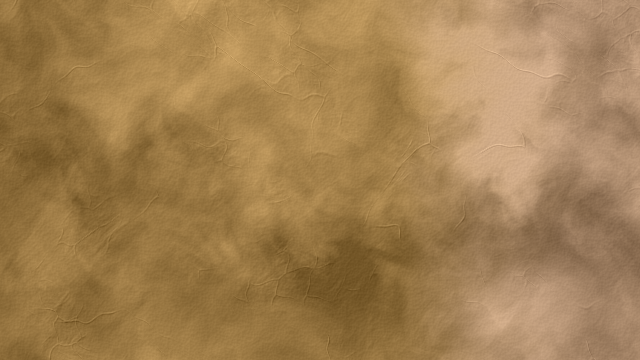
Reproduce this texture procedurally as a Shadertoy shader.

```glsl
// Trowelled ochre plaster wall, turning rosy towards the right side.
// Layered noise makes the cloudy stains; cellular noise makes the trowel
// patches, the broken ridges and the fine grain, lit as a relief.

const vec3 OCHRE_DARK  = vec3(0.510, 0.388, 0.195);
const vec3 OCHRE_LIGHT = vec3(0.735, 0.585, 0.355);
const vec3 ROSE_DARK   = vec3(0.535, 0.418, 0.310);
const vec3 ROSE_LIGHT  = vec3(0.775, 0.635, 0.510);

const float BASE_TONE      = 0.59;
const float CLOUD_CONTRAST = 0.60;
const float FINE_CONTRAST  = 0.26;
const float PATCH_CONTRAST = 0.34;
const float RELIEF         = 0.085;
const float GRAIN_SCALE    = 125.0;
const float GRAIN_HEIGHT   = 0.42;
const float ROUGH_SCALE    = 34.0;
const float ROUGH_HEIGHT   = 0.60;
const float RIDGE_WIDTH    = 0.006;
const vec2  LIGHT_STEP     = vec2(-0.0013, 0.0017);

vec3 hash3(vec2 cell) {
    vec3 h = fract(cell.xyx * vec3(0.1031, 0.1030, 0.0973));
    h += dot(h, h.yxz + 33.33);
    return fract((h.xxy + h.yzz) * h.zyx);
}

// Nearest distance, second distance and a random value of the nearest cell
vec3 cells(vec2 p) {
    vec2 base = floor(p);
    vec3 found = vec3(9.0, 9.0, 0.0);
    for (int y = -1; y <= 1; y++)
    for (int x = -1; x <= 1; x++) {
        vec2 cell = base + vec2(x, y);
        vec3 rnd = hash3(cell);
        float d = length(cell + rnd.xy - p);
        if (d < found.x) found = vec3(d, found.x, rnd.z);
        else found.y = min(found.y, d);
    }
    return found;
}

// Smooth noise from -1 to 1
float softNoise(vec2 p) {
    vec2 i = floor(p), f = fract(p);
    f = f * f * f * (f * (f * 6.0 - 15.0) + 10.0);
    float low  = mix(hash3(i).x, hash3(i + vec2(1, 0)).x, f.x);
    float high = mix(hash3(i + vec2(0, 1)).x, hash3(i + vec2(1, 1)).x, f.x);
    return 2.0 * mix(low, high, f.y) - 1.0;
}

// Layers of turned noise, gently bent by sines
float clouds(vec2 p, int layers) {
    const mat2 turn = mat2(0.80, 0.60, -0.60, 0.80);
    float sum = 0.0, amp = 0.62;
    for (int i = 0; i < layers; i++) {
        p += 0.18 * sin(p.yx * 2.3 + vec2(0.0, 1.7));
        sum += amp * softNoise(p);
        p = turn * p * 1.95 + 7.3;
        amp *= 0.58;
    }
    return sum;
}

float blob(vec2 p, vec2 center, vec2 radius) {
    vec2 d = (p - center) / radius;
    return exp(-dot(d, d));
}

// Hand-swept bending of the trowel marks
vec2 sweep(vec2 p) {
    p += 0.060 * sin(p.yx * 7.0 + vec2(0.4, 2.1));
    p += 0.016 * sin(p.yx * 27.0 + vec2(1.3, 0.2));
    return p + 0.004 * sin(p.yx * 90.0);
}

float ridge(vec2 p, float scale) {
    vec3 c = cells(p * scale);
    return 1.0 - smoothstep(0.0, RIDGE_WIDTH * scale, c.y - c.x);
}

// Surface height: grain and roughness, plus ridges where the masks allow
float height(vec2 p, float longMask, float shortMask) {
    vec2 q = sweep(p);
    float grain = cells(p * GRAIN_SCALE).x * GRAIN_HEIGHT;
    float rough = clouds(q * ROUGH_SCALE, 4) * ROUGH_HEIGHT * (0.6 + shortMask);
    return grain + rough + longMask * ridge(q, 3.7) + shortMask * ridge(q + 5.3, 13.0);
}

// Broad light and dark areas of the wall
float stains(vec2 p) {
    float tone = 0.0;
    tone += 0.46 * blob(p, vec2(0.80, 0.70), vec2(0.32, 0.38));
    tone += 0.50 * blob(p, vec2(1.62, 0.80), vec2(0.34, 0.30));
    tone += 0.30 * blob(p, vec2(1.62, 0.05), vec2(0.26, 0.16));
    tone -= 0.60 * blob(p, vec2(0.25, 0.48), vec2(0.30, 0.15));
    tone -= 0.62 * blob(p, vec2(0.80, 0.18), vec2(0.40, 0.16));
    tone -= 0.38 * blob(p, vec2(1.43, 0.33), vec2(0.32, 0.12));
    tone -= 0.50 * blob(p, vec2(1.48, 0.92), vec2(0.06, 0.07));
    return tone - 0.30 * smoothstep(0.40, 0.0, p.x);
}

void mainImage(out vec4 fragColor, in vec2 fragCoord) {
    vec2 p = fragCoord / iResolution.y;

    // Cloudy colour washes
    float broad = clouds(p * 3.2 + 1.7, 6);
    float fine = clouds(p * 9.0 + 8.2, 5);
    vec2 bent = p + 0.09 * vec2(broad, fine);
    float tone = BASE_TONE + stains(bent) + CLOUD_CONTRAST * broad + FINE_CONTRAST * fine;

    // Overlapping trowel patches that fade at their borders
    vec3 patchCell = cells(sweep(p + 0.03 * fine) * 4.6 + 2.0);
    tone += PATCH_CONTRAST * (patchCell.z - 0.5)
          * smoothstep(0.0, 0.15, patchCell.y - patchCell.x);

    // Relief lit from the upper left
    float longMask = 0.9 * smoothstep(0.12, 0.45, clouds(p * 4.0 + 4.4, 3));
    float shortMask = 0.6 * smoothstep(0.18, 0.55, clouds(p * 5.0 + 11.0, 4));
    float slope = height(p - LIGHT_STEP, longMask, shortMask)
                - height(p + LIGHT_STEP, longMask, shortMask);

    // Ochre to rose, dark to light
    float rose = smoothstep(1.00, 1.60, p.x + 0.14 * broad);
    tone = clamp(tone, -0.25, 1.20);
    vec3 color = mix(mix(OCHRE_DARK, ROSE_DARK, rose),
                     mix(OCHRE_LIGHT, ROSE_LIGHT, rose), tone);
    color += RELIEF * slope * vec3(1.0, 0.95, 0.85);
    fragColor = vec4(color, 1.0);
}
```
